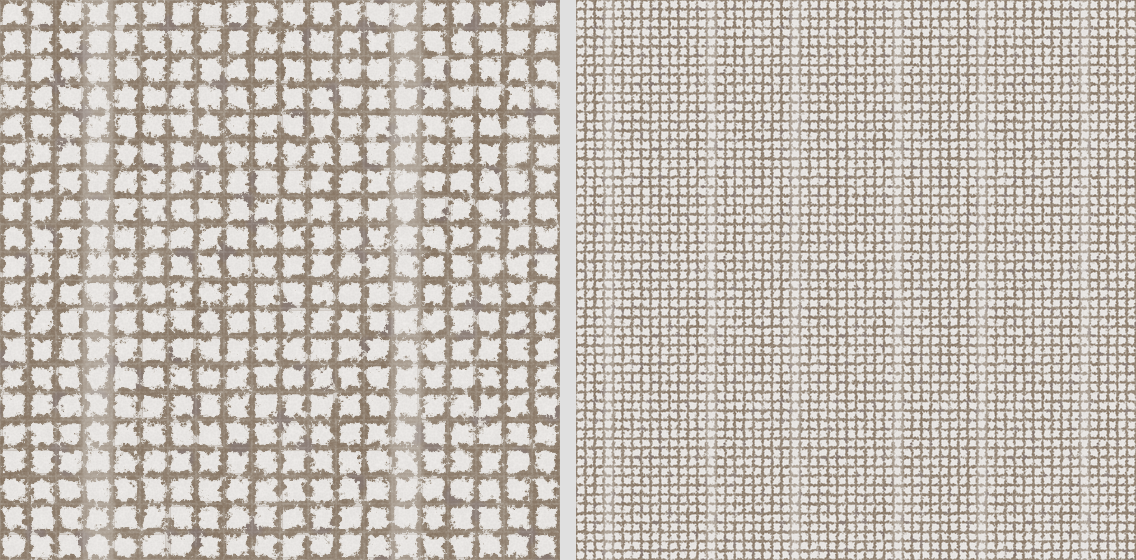
Left: one tile. Right: repeated 3 by 3.
A Shadertoy shader for this texture:

```glsl
const float TILES = 20.0;          // repeats across and down
const float CORNER = 0.2;          // rounding of the clean centre, in tiles
const float CORE_DEPTH = 0.092;    // mean reach of the solid dirt
const float HALO_DEPTH = 0.128;    // mean reach of the thin stain
const float ROUGHNESS = 0.55;      // raggedness of the dirt border
const float TILT = 0.11;           // uneven dirt from side to side
const float GROUT_HALF = 0.014;    // half width of the pale joint
const float RIM_OFFSET = 0.075;    // distance of the dark rim from the joint
const float RIM_HALF = 0.02;
const vec2 FADED_COLUMNS = vec2(3.5, 14.5);
const float FADE = 0.42;

const vec3 PLASTER = vec3(0.91, 0.90, 0.89);
const vec3 STAIN = vec3(0.73, 0.70, 0.66);
const vec3 TAUPE = vec3(0.65, 0.61, 0.56);
const vec3 UMBER = vec3(0.53, 0.46, 0.39);
const vec3 VIOLET = vec3(0.50, 0.45, 0.46);

vec2 hash2(vec2 p) {
    vec3 q = fract(vec3(p.xyx) * vec3(0.1031, 0.1030, 0.0973));
    q += dot(q, q.yzx + 33.33);
    return fract((q.xx + q.yz) * q.zy);
}

// Distance to the nearest scattered point, wrapping after a whole period
float cellular(vec2 uv, float period) {
    vec2 p = uv * period, base = floor(p);
    float nearest = 2.0;
    for (int y = -1; y <= 1; y++)
    for (int x = -1; x <= 1; x++) {
        vec2 id = base + vec2(x, y);
        vec2 point = id + hash2(mod(id, period) + period);
        nearest = min(nearest, distance(p, point));
    }
    return nearest;
}

// Layered cellular noise, centred on zero, high inside blobs
float grime(vec2 uv) {
    float sum = 0.0, weight = 0.42, period = 47.0;
    for (int i = 0; i < 4; i++) {
        sum += weight * (0.47 - cellular(uv, period));
        weight *= 0.72;
        period = floor(period * 1.9);
    }
    return sum;
}

float roundedDepth(vec2 f) {
    vec2 q = abs(f) - 0.5 + CORNER;
    return CORNER - length(max(q, 0.0)) - min(max(q.x, q.y), 0.0);
}

float below(float edge, float soft, float x) {
    return 1.0 - smoothstep(edge - soft, edge + soft, x);
}

void mainImage(out vec4 fragColor, in vec2 fragCoord) {
    vec2 uv = fragCoord / iResolution.xy;
    vec2 p = uv * TILES, f = fract(p) - 0.5;
    vec2 tileRandom = hash2(mod(floor(p), TILES) + 7.0);
    float pixel = TILES / min(iResolution.x, iResolution.y);

    // Dirt reaching in from the tile edges
    float blobs = grime(uv);
    float fine = cellular(uv, 230.0) - 0.47;
    float tilt = TILT * dot(f, tileRandom - vec2(0.5, 0.75));
    float reach = ROUGHNESS * blobs + tilt + 0.03 * (tileRandom.x - 0.5);
    float depth = roundedDepth(f);
    float soft = max(0.014, 0.5 * pixel);
    float core = below(CORE_DEPTH + reach, soft, depth);
    float halo = below(HALO_DEPTH + 1.15 * reach, 2.0 * soft, depth);

    // Paler columns and slow drift of the dirt strength
    vec2 fadeDistance = abs(p.x - FADED_COLUMNS);
    float fade = FADE * below(0.58, 0.2, min(fadeDistance.x, fadeDistance.y));
    vec2 turn = 6.28318 * uv;
    float drift = 0.05 * sin(3.0 * turn.x + 2.0 * sin(turn.y))
                + 0.05 * sin(2.0 * turn.y - 5.0 * turn.x);
    float strength = (0.93 + drift) * (1.0 - fade);

    // Plaster, stain and dirt
    vec3 color = PLASTER + 0.035 * fine + 0.04 * blobs;
    color = mix(color, STAIN, 0.65 * halo * (1.0 - fade));
    float darkness = clamp(0.62 + 1.6 * blobs - 0.5 * fine - 1.2 * depth, 0.0, 1.0);
    vec3 dirt = mix(TAUPE, UMBER, darkness);
    float smudge = below(0.16, 0.06, cellular(uv, 9.0));
    dirt = mix(dirt, VIOLET, 0.6 * smudge);
    color = mix(color, dirt, core * strength);

    // Dark rim and pale joint between tiles
    float edge = 0.5 - max(abs(f.x), abs(f.y));
    float rim = below(RIM_HALF, max(0.012, 0.5 * pixel), abs(edge - RIM_OFFSET));
    color = mix(color, UMBER, 0.35 * rim * strength);
    float joint = clamp(0.5 + (GROUT_HALF - edge) / pixel, 0.0, 1.0);
    float jointWear = clamp(0.6 - 1.2 * blobs + 0.3 * fine, 0.2, 0.9);
    color = mix(color, STAIN, joint * jointWear);

    fragColor = vec4(clamp(color, 0.0, 1.0), 1.0);
}
```
